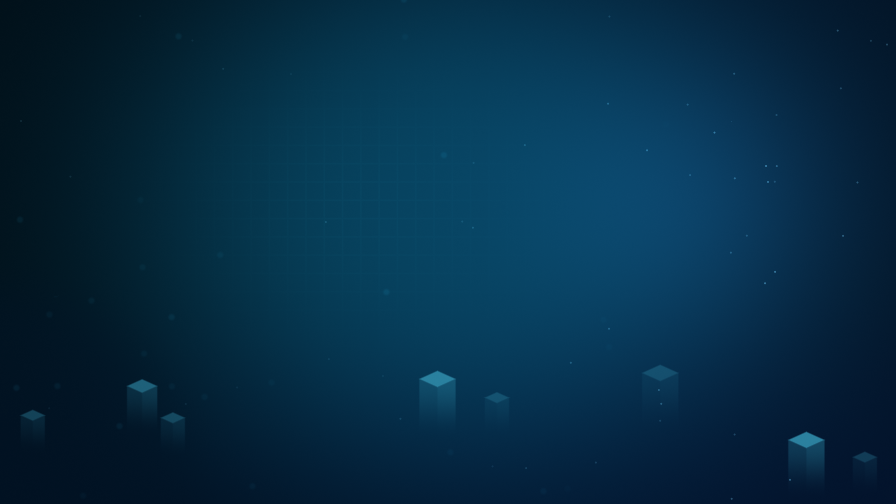
A Shadertoy shader for this background:

```glsl
// A deep blue backdrop: two soft glows over navy, a faint grid, drifting specks
// and a few translucent pillars along the bottom that fade downward.
// Built from Gaussian glows, repeated lines, cellular noise and diamond distances.

float hash(vec2 cell) {
    vec3 q = fract(cell.xyx * vec3(0.1031, 0.1030, 0.0973));
    q += dot(q, q.yzx + 33.33);
    return fract((q.x + q.y) * q.z);
}

// Higher power gives a flatter middle and a steeper rim.
float glow(vec2 p, vec2 center, vec2 spread, float power) {
    vec2 d = (p - center) / spread;
    return exp(-pow(dot(d, d), power));
}

// One dot per cell, kept with the given probability.
float specks(vec2 p, float size, float radius, float density, float seed) {
    vec2 cell = floor(p / size);
    vec2 jitter = vec2(hash(cell + seed), hash(cell + seed + 17.0));
    vec2 center = (cell + 0.2 + 0.6 * jitter) * size;
    float keep = step(hash(cell + seed + 41.0), density);
    float dotMask = 1.0 - smoothstep(0.3 * radius, radius, length(p - center));
    return keep * dotMask * (0.4 + 0.6 * hash(cell + seed + 73.0));
}

float gridLines(vec2 p, float spacing, float width) {
    vec2 d = abs(fract(p / spacing + 0.5) - 0.5) * spacing;
    vec2 lines = 1.0 - smoothstep(vec2(0.0), vec2(width), d);
    return max(lines.x, lines.y);
}

vec3 background(vec2 uv) {
    vec3 color = mix(vec3(0.004, 0.060, 0.095), vec3(0.010, 0.075, 0.145),
                     smoothstep(0.0, 0.85, uv.x));
    color += vec3(0.0, -0.003, 0.022) * (1.0 - smoothstep(0.0, 0.5, uv.y));
    color += vec3(0.020, 0.195, 0.255) * glow(uv, vec2(0.51, 0.59), vec2(0.37, 0.53), 1.35);
    color += vec3(0.022, 0.058, 0.098) * glow(uv, vec2(0.79, 0.60), vec2(0.18, 0.31), 1.0);
    // Rounded shadow in the lower left corner
    float hill = length((uv - vec2(-0.03, 0.08)) / vec2(0.24, 0.38));
    return mix(color, vec3(0.006, 0.080, 0.150), 0.45 * (1.0 - smoothstep(0.7, 1.15, hill)));
}

// pillar: cap center, half width, strength
vec3 addPillar(vec3 color, vec2 p, vec4 pillar, float px) {
    vec2 q = (p - pillar.xy) / pillar.z;
    float soft = px / pillar.z;
    float side = 1.0 - smoothstep(1.0 - soft, 1.0 + soft, abs(q.x));
    float rim = -0.45 * (1.0 - abs(q.x));
    float below = 1.0 - smoothstep(rim - soft, rim + soft, q.y);
    float fade = pow(smoothstep(-3.4, -0.1, q.y), 1.3);
    float face = mix(0.34, 0.48, smoothstep(-soft, soft, q.x));
    color = mix(color, vec3(0.14, 0.48, 0.60), side * below * fade * face * pillar.w);
    // Diamond cap
    float diamond = (abs(q.x) + abs(q.y) / 0.45 - 1.0) * 0.41;
    float cap = 1.0 - smoothstep(-soft, soft, diamond);
    return mix(color, vec3(0.19, 0.56, 0.68), cap * (0.08 + 0.80 * pillar.w));
}

void mainImage(out vec4 fragColor, in vec2 fragCoord) {
    vec2 uv = fragCoord / iResolution.xy;
    vec2 p = fragCoord / iResolution.y;
    float px = 1.0 / iResolution.y;
    vec3 color = background(uv);

    // Grid, fading out around the left of center
    float gridMask = glow(p, vec2(0.70, 0.60), vec2(0.25, 0.18), 1.0);
    float grid = gridLines(p - vec2(0.716, 0.530), 0.0363, max(0.003, px));
    color += vec3(0.004, 0.016, 0.017) * grid * gridMask;

    // Sharp specks, gathered at the upper right; soft ones at the lower left
    float cluster = glow(p, vec2(1.51, 0.68), vec2(0.09, 0.08), 1.0);
    float rightSide = smoothstep(0.75, 1.5, p.x);
    float sharp = specks(p, 0.030, max(0.0030, 1.1 * px), 0.012 + 0.024 * rightSide + 0.4 * cluster, 3.0);
    float lowerLeft = glow(p, vec2(0.12, 0.38), vec2(0.26, 0.25), 1.0);
    float hazy = specks(p, 0.065, 0.009, 0.04 + 0.30 * lowerLeft, 11.0);
    color += vec3(0.18, 0.28, 0.31) * sharp * (0.35 + 0.65 * rightSide);
    color += vec3(0.012, 0.050, 0.060) * hazy * (1.0 - rightSide);

    // Pillars
    vec4 pillars[8] = vec4[8](
        vec4(0.282, 0.234, 0.030, 0.66), vec4(0.065, 0.176, 0.024, 0.38),
        vec4(0.343, 0.171, 0.024, 0.40), vec4(0.868, 0.248, 0.036, 0.95),
        vec4(0.986, 0.211, 0.024, 0.32), vec4(1.310, 0.260, 0.036, 0.32),
        vec4(1.600, 0.127, 0.036, 1.00), vec4(1.716, 0.093, 0.024, 0.30));
    for (int i = 0; i < 8; i++) color = addPillar(color, p, pillars[i], px);

    // Fine dither against banding
    color += (hash(fragCoord) - 0.5) / 255.0;
    fragColor = vec4(clamp(color, 0.0, 1.0), 1.0);
}
```
